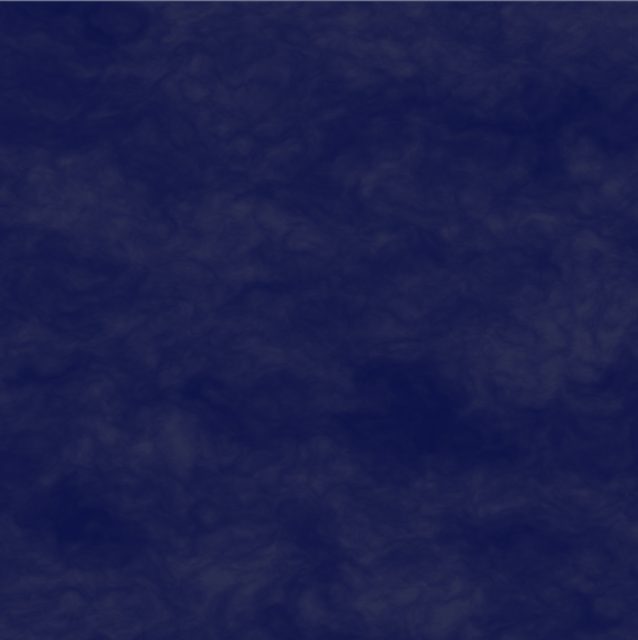
This texture is drawn by a WebGL 2 fragment shader. Its source:

```glsl
#version 300 es
precision highp float;
// Dark navy crumpled surface with drifting cloudy patches and fine creases.

uniform vec2 u_resolution;
out vec4 fragColor;

// Integer hash giving a gradient vector in [-1, 1]
vec2 hashGradient(ivec2 cell) {
    uvec2 h = uvec2(cell + 4096) * uvec2(1597u, 3571u);
    uint n = (h.x ^ h.y) * 747796u + 28917u;
    n = (n ^ (n >> 15)) * 277803u;
    n = (n ^ (n >> 13)) * 915488u + 7919u;
    n ^= n >> 16;
    return vec2(n & 1023u, (n >> 10) & 1023u) / 511.5 - 1.0;
}

float gradientNoise(vec2 p) {
    vec2 base = floor(p);
    vec2 f = p - base;
    ivec2 i = ivec2(base);
    vec2 w = f * f * f * (f * (f * 6.0 - 15.0) + 10.0);
    float a = dot(hashGradient(i), f);
    float b = dot(hashGradient(i + ivec2(1, 0)), f - vec2(1.0, 0.0));
    float c = dot(hashGradient(i + ivec2(0, 1)), f - vec2(0.0, 1.0));
    float d = dot(hashGradient(i + ivec2(1, 1)), f - vec2(1.0, 1.0));
    return 1.2 * mix(mix(a, b, w.x), mix(c, d, w.x), w.y);
}

// Layered noise, each octave turned to hide the grid
float fbm(vec2 p, int octaves) {
    float sum = 0.0;
    float amplitude = 1.0;
    for (int i = 0; i < octaves; i++) {
        sum += amplitude * gradientNoise(p);
        p = mat2(1.9, 0.6, -0.6, 1.9) * p + 17.3;
        amplitude *= 0.58;
    }
    return sum;
}

// Folded noise: soft lumps parted by thin dark creases
float creases(vec2 p) {
    float sum = 0.0;
    float amplitude = 1.0;
    for (int i = 0; i < 4; i++) {
        float n = gradientNoise(p);
        sum += amplitude * sqrt(n * n + 0.002);
        p = mat2(1.8, 0.8, -0.8, 1.8) * p + 9.7;
        amplitude *= 0.62;
    }
    return sum;
}

void main() {
    vec2 uv = gl_FragCoord.xy / u_resolution;
    vec2 p = gl_FragCoord.xy / u_resolution.y;

    // Warp that bends the patches and folds
    vec2 warp = vec2(fbm(p * 6.0 + 3.1, 4), fbm(p * 6.0 + 41.7, 4));

    // Broad patches, wider than tall
    float cloud = fbm(p * vec2(3.6, 6.2) + 0.35 * warp + 12.4, 5);
    float tone = clamp(0.46 + 0.6 * cloud, 0.03, 0.9);

    // Fine relief, strongest in the pale patches
    float relief = creases((p + 0.022 * warp) * vec2(19.0, 25.0) + 5.2) - 0.4;
    tone += relief * (0.18 + 0.7 * tone);
    tone = clamp(tone, 0.0, 1.0);

    vec3 color = mix(vec3(0.05, 0.07, 0.28), vec3(0.165, 0.175, 0.32), tone);

    // Pale hairline along the top edge
    color = mix(color, vec3(0.42, 0.46, 0.56), smoothstep(0.997, 0.999, uv.y));

    fragColor = vec4(color, 1.0);
}
```
